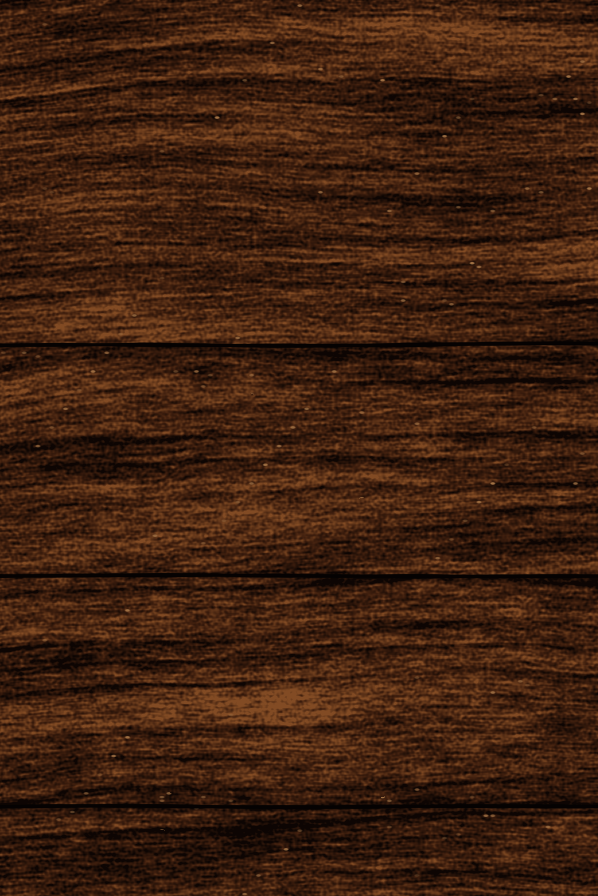
Write a WebGL 1 fragment shader that draws this texture.

```glsl
precision highp float;

uniform vec2 u_resolution;

// Layout, in canvas heights
const float FIRST_SEAM = 0.0995;
const float BOARD_HEIGHT = 0.2575;
const float LAST_SEAM = 2.0;
const float SEAM_HALF_WIDTH = 0.0019;
const float SEAM_SAG = 0.006;
const float SEAM_SHADE_REACH = 0.006;

// Grain
const float RING_COUNT = 27.0;
const float RING_DEPTH = 0.42;
const float GRAIN_RISE = 0.022;
const float GRAIN_BEND = 0.030;
const float GRAIN_RIPPLE = 0.005;
const float BASE_TONE = 0.55;
const float SPECK_CHANCE = 0.022;

// Colours
const vec3 DARK_WOOD = vec3(0.050, 0.020, 0.010);
const vec3 MID_WOOD = vec3(0.250, 0.122, 0.055);
const vec3 LIGHT_WOOD = vec3(0.510, 0.295, 0.140);
const vec3 SEAM_COLOR = vec3(0.018, 0.009, 0.006);
const vec3 SPECK_COLOR = vec3(0.640, 0.450, 0.270);

vec2 hash2(vec2 cell) {
    vec2 k = vec2(dot(cell, vec2(127.1, 311.7)), dot(cell, vec2(269.5, 183.3)));
    return fract(sin(k) * 43758.5);
}

float cornerGradient(vec2 cell, vec2 offset) {
    return dot(hash2(cell) * 2.0 - 1.0, offset);
}

float gradientNoise(vec2 p) {
    vec2 i = floor(p);
    vec2 f = p - i;
    vec2 w = f * f * f * (f * (f * 6.0 - 15.0) + 10.0);
    vec2 e = vec2(1.0, 0.0);
    float low = mix(cornerGradient(i, f), cornerGradient(i + e.xy, f - e.xy), w.x);
    float high = mix(cornerGradient(i + e.yx, f - e.yx), cornerGradient(i + e.xx, f - e.xx), w.x);
    return mix(low, high, w.y);
}

// Grain height after the slow bends that run along each board
float bendGrain(vec2 p) {
    float rise = GRAIN_RISE * (1.0 - exp(-5.0 * p.x));
    float bend = GRAIN_BEND * gradientNoise(p * vec2(2.4, 3.5));
    float ripple = GRAIN_RIPPLE * gradientNoise(p * vec2(9.0, 16.0));
    return p.y - rise + bend + ripple;
}

// Dark growth lines, crisp above and fading below
float growthLines(float x, float grain) {
    float ring = grain * RING_COUNT + 1.1 * gradientNoise(vec2(x * 0.8, grain * 17.0));
    float d = fract(ring) - 0.5;
    float width = d < 0.0 ? 0.21 : 0.07;
    float strength = 0.6 + 1.5 * gradientNoise(vec2(x * 2.5, ring * 0.7));
    return exp(-d * d / (width * width)) * clamp(strength, 0.1, 1.0);
}

float fibreTone(float x, float grain) {
    float tone = 0.55 * gradientNoise(vec2(x * 1.6, grain * 13.0));
    tone += 0.45 * gradientNoise(vec2(x * 5.0, grain * 47.0));
    tone += 0.55 * gradientNoise(vec2(x * 20.0, grain * 185.0));
    tone += 0.50 * gradientNoise(vec2(x * 65.0, grain * 310.0));
    return tone;
}

// Sparse pale flecks, gathered in patches
float paleSpecks(vec2 p) {
    vec2 q = p * vec2(130.0, 240.0);
    vec2 cell = floor(q);
    vec2 pick = hash2(cell + 41.0);
    float patchiness = smoothstep(-0.15, 0.35, gradientNoise(p * vec2(5.0, 16.0)));
    float present = step(pick.x, SPECK_CHANCE * patchiness);
    float radius = length(fract(q) - 0.5);
    return present * (0.3 + 0.7 * pick.y) * (1.0 - smoothstep(0.15, 0.5, radius));
}

void main() {
    float pixel = 1.0 / u_resolution.y;
    vec2 p = gl_FragCoord.xy * pixel;

    // Boards: the topmost one runs past the upper edge
    float sag = SEAM_SAG * gradientNoise(vec2(p.x * 2.5, floor(p.y * 4.0 + 0.1)));
    float along = (p.y + sag - FIRST_SEAM) / BOARD_HEIGHT;
    float board = min(floor(along), LAST_SEAM);
    float nearestSeam = clamp(floor(along + 0.5), 0.0, LAST_SEAM);
    float seamDistance = abs(along - nearestSeam) * BOARD_HEIGHT;

    // Wood tone
    vec2 local = p + vec2(0.0, 3.7 * (board + 2.0));
    float grain = bendGrain(local);
    float tone = BASE_TONE + fibreTone(p.x, grain);
    tone += 0.55 * gradientNoise(p * vec2(230.0, 270.0));
    tone -= RING_DEPTH * growthLines(p.x, grain);
    tone -= 0.08 * hash2(vec2(board, 7.0)).x;
    tone -= 0.30 * exp(-seamDistance / SEAM_SHADE_REACH);
    tone = clamp(tone, 0.0, 1.0);

    vec3 color = mix(DARK_WOOD, MID_WOOD, min(tone * 2.0, 1.0));
    color = mix(color, LIGHT_WOOD, max(tone * 2.0 - 1.0, 0.0));
    color = mix(color, SPECK_COLOR, paleSpecks(p));

    // Open seams between boards
    float halfWidth = SEAM_HALF_WIDTH * (1.0 + 0.7 * gradientNoise(vec2(p.x * 14.0, nearestSeam)));
    float seam = 1.0 - smoothstep(halfWidth - 0.5 * pixel, halfWidth + pixel, seamDistance);
    gl_FragColor = vec4(mix(color, SEAM_COLOR, seam), 1.0);
}
```
